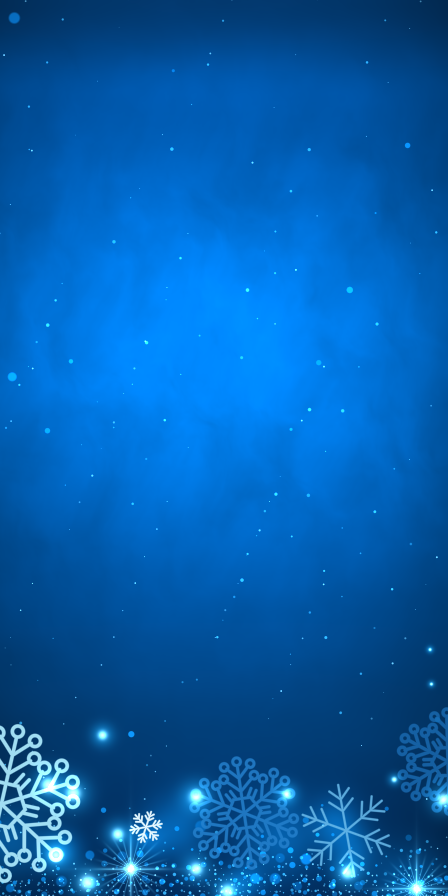
A WebGL 2 fragment shader for this background:

```glsl
#version 300 es
precision highp float;
// Winter night backdrop: a mottled blue field, bright in the middle, with
// snowflakes, sparkles and soft lights along the bottom. Flakes are folded
// distance fields; dust comes from jittered grids. Width is one unit.
uniform vec2 u_resolution;
out vec4 fragColor;

float hash(vec2 p) {
  return fract(sin(dot(p, vec2(127.1, 311.7))) * 43758.5453);
}

float noise(vec2 p) {
  vec2 i = floor(p), f = fract(p);
  f = f * f * (3.0 - 2.0 * f);
  return mix(mix(hash(i), hash(i + vec2(1, 0)), f.x),
             mix(hash(i + vec2(0, 1)), hash(i + vec2(1, 1)), f.x), f.y);
}

float fbm(vec2 p) {
  float sum = 0.0, amp = 0.5;
  for (int i = 0; i < 5; i++) {
    sum += amp * noise(p);
    p = mat2(1.6, 1.2, -1.2, 1.6) * p + 7.3;
    amp *= 0.5;
  }
  return sum;
}

float segment(vec2 p, vec2 a, vec2 b) {
  vec2 d = b - a;
  return length(p - a - d * clamp(dot(p - a, d) / dot(d, d), 0.0, 1.0));
}

// Coverage of a six-armed flake; knob is the radius of the rings on its tips.
float snowflake(vec2 p, float radius, float turn, float width, float knob) {
  float sector = radians(60.0);
  float a = mod(atan(p.y, p.x) - turn + sector * 0.5, sector) - sector * 0.5;
  vec2 q = length(p) / radius * vec2(cos(a), abs(sin(a)));
  float d = segment(q, vec2(0), vec2(0.94 - knob, 0));
  d = min(d, segment(q, vec2(0.4, 0), vec2(0.62, 0.24)));
  d = min(d, segment(q, vec2(0.64, 0), vec2(0.84, 0.2)));
  if (knob > 0.0) {
    d = min(d, abs(length(q - vec2(0.95, 0)) - knob));
    d = min(d, abs(length(q - vec2(0.66, 0.28)) - knob));
    d = min(d, abs(length(q - vec2(0.88, 0.24)) - knob));
    d = min(d, abs(q.x - 0.27));
    d = min(d, segment(q, vec2(0.27, 0.1), vec2(0.43, 0.19)));
  }
  float aa = 0.8 / u_resolution.x;
  return 1.0 - smoothstep(-aa, aa, d * radius - width);
}

// Star with a hot core, crossed spikes and a fan of fine rays.
float starburst(vec2 p, float size) {
  float r = length(p) / size, a = atan(p.y, p.x);
  vec2 q = abs(p) / size, e = abs(vec2(p.x + p.y, p.x - p.y)) / size;
  float spikes = exp(-q.x * 22.0 - q.y * 2.2) + exp(-q.y * 22.0 - q.x * 2.2);
  spikes += 0.6 * (exp(-e.x * 22.0 - e.y * 3.0) + exp(-e.y * 22.0 - e.x * 3.0));
  float fan = pow(0.5 + 0.5 * cos(a * 24.0), 5.0) * smoothstep(1.0, 0.3, r);
  return spikes + 0.3 * fan + 0.9 * exp(-r * r * 45.0);
}

// Scattered discs, one per grid cell, fading out with height.
float dust(vec2 p, float cells, float height, float soft) {
  vec2 id = floor(p * cells), f = fract(p * cells);
  float h = hash(id + cells), size = mix(0.08, 0.24, hash(id + 3.7));
  vec2 c = 0.28 + 0.44 * vec2(hash(id + 11.3), hash(id + 29.1));
  float edge = max(soft * size, cells / u_resolution.x);
  float disc = 1.0 - smoothstep(size - edge, size + edge * 0.4, length(f - c));
  float chance = 0.85 * exp(-pow((id.y + 0.5) / (cells * height), 2.0));
  return disc * step(h, chance) * mix(0.35, 1.0, hash(id + 5.1));
}

void main() {
  vec2 p = gl_FragCoord.xy / u_resolution.x;
  float y = gl_FragCoord.y / u_resolution.y * 2.0;
  p.y = y;

  // Vertical blue gradient, darker towards the sides
  vec3 col = mix(vec3(0.005, 0.17, 0.36), vec3(0.01, 0.25, 0.48), smoothstep(0.0, 0.42, y));
  col = mix(col, vec3(0.0, 0.33, 0.64), smoothstep(0.33, 0.72, y));
  col = mix(col, vec3(0.0, 0.47, 0.9), smoothstep(0.62, 1.12, y));
  col = mix(col, vec3(0.0, 0.34, 0.67), smoothstep(1.25, 1.82, y));
  col = mix(col, vec3(0.01, 0.22, 0.43), smoothstep(1.78, 2.0, y));
  vec2 m = (p - vec2(0.48, 1.18)) / vec2(0.42, 0.4);
  col += vec3(0.0, 0.055, 0.08) * exp(-dot(m, m));
  col *= 1.0 - 0.28 * pow(abs(p.x - 0.47) * 1.9, 2.5);

  // Brushed mottling, strongest in the bright area
  float mottle = fbm(p * vec2(13.0, 8.0) + 2.0 * fbm(p * 5.0)) - 0.48;
  float cloud = fbm(p * vec2(1.5, 5.0) + 4.0) - 0.48;
  float body = smoothstep(0.4, 1.0, y) * smoothstep(2.0, 1.5, y);
  col *= 1.0 + mottle * mix(0.06, 0.22, body) + cloud * 0.16;

  // Hazy light pools near the floor
  for (int i = 0; i < 9; i++) {
    float k = float(i);
    vec2 c = vec2((k + hash(vec2(k, 2.0))) / 9.0, 0.02 + 0.16 * hash(vec2(k, 8.0)));
    float r = length(p - c) / mix(0.04, 0.09, hash(vec2(k, 5.0)));
    col += vec3(0.01, 0.19, 0.29) * exp(-r * r);
  }

  // Bokeh discs and glitter
  col += vec3(0.03, 0.3, 0.48) * dust(p, 17.0, 0.12, 0.3);
  col += vec3(0.05, 0.4, 0.6) * dust(p + 0.013, 31.0, 0.13, 0.3);
  col += vec3(0.25, 0.6, 0.7) * dust(p, 53.0, 0.08, 0.5);
  col += vec3(0.55, 0.75, 0.75) * dust(p + 0.007, 83.0, 0.06, 0.7);

  // Snowflakes
  col = mix(col, vec3(0.1, 0.42, 0.7), 0.8 * snowflake(p - vec2(1.0, 0.3), 0.115, 0.55, 0.004, 0.07));
  col = mix(col, vec3(0.14, 0.5, 0.8), 0.85 * snowflake(p - vec2(0.545, 0.185), 0.122, 0.67, 0.0035, 0.07));
  col = mix(col, vec3(0.42, 0.74, 0.93), 0.85 * snowflake(p - vec2(0.773, 0.146), 0.11, 0.7, 0.0026, 0.0));
  col = mix(col, vec3(0.66, 0.9, 0.98), 0.95 * snowflake(p - vec2(0.003, 0.205), 0.175, 0.3, 0.0042, 0.07));
  col = mix(col, vec3(0.9, 0.97, 1.0), snowflake(p - vec2(0.326, 0.154), 0.038, 0.2, 0.0022, 0.0));

  // Glowing lights: position and core radius
  vec3 lights[15] = vec3[15](
    vec3(0.229, 0.359, 0.009), vec3(0.438, 0.221, 0.013), vec3(0.108, 0.248, 0.014),
    vec3(0.164, 0.229, 0.014), vec3(0.64, 0.227, 0.009), vec3(0.125, 0.091, 0.012),
    vec3(0.263, 0.138, 0.011), vec3(0.88, 0.26, 0.005), vec3(0.438, 0.06, 0.012),
    vec3(0.776, 0.052, 0.012), vec3(0.195, 0.03, 0.014), vec3(0.99, 0.215, 0.012),
    vec3(0.508, 0.01, 0.013), vec3(0.96, 0.55, 0.003), vec3(0.963, 0.473, 0.003));
  for (int i = 0; i < 15; i++) {
    float r = length(p - lights[i].xy) / lights[i].z;
    col += vec3(0.8, 0.9, 0.85) * exp(-r * r) + vec3(0.06, 0.3, 0.38) * exp(-r * r * 0.14);
  }

  // Starbursts
  col += vec3(0.5, 0.85, 0.9) * starburst(p - vec2(0.292, 0.06), 0.095);
  col += vec3(0.5, 0.85, 0.9) * starburst(p - vec2(0.93, 0.016), 0.09);
  fragColor = vec4(clamp(col, 0.0, 1.0), 1.0);
}
```
